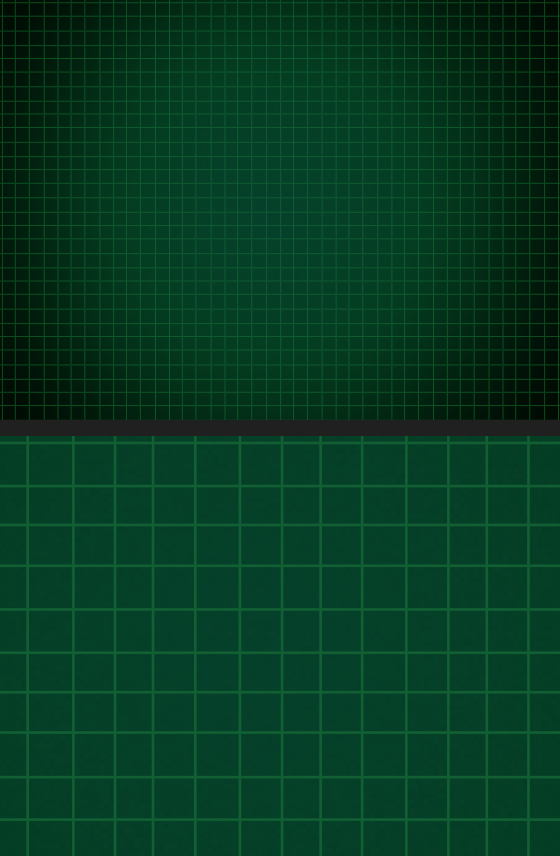
Top: the whole. Bottom: its middle third, enlarged.
Write a Shadertoy shader that draws this pattern.

```glsl
// A dark green board ruled with a fine square grid under a round vignette.
// Lines come from a rounded repeat on each axis, nudged by a four-step wobble
// and a little hash jitter. Lengths are fractions of the canvas height.

const float PITCH = 0.0331;
const float LINE_WIDTH = 0.0021;
const float WOBBLE = 0.0018;
const float JITTER = 0.0008;
const float GRAIN_ROWS = 256.0;
const float GRAIN_STRENGTH = 0.008;

float hash(vec2 p) {
    return fract(sin(dot(p, vec2(127.1, 311.7))) * 43758.5453);
}

// Distance along one axis to the nearest unevenly spaced line
float lineDistance(float coord, float start, float phase, float seed) {
    float index = floor((coord - start) / PITCH + 0.5);
    float shift = WOBBLE * sin(index * 1.5708 + phase)
                + JITTER * (hash(vec2(index, seed)) - 0.5);
    return abs(coord - start - index * PITCH - shift);
}

// Antialiased coverage of a line, given the size of a pixel
float lineCoverage(float dist, float width, float pixel) {
    return clamp((0.5 * width - dist) / pixel + 0.5, 0.0, 1.0);
}

// Board colour: a bluish glow in the middle, nearly black in the corners
vec3 boardColor(float radius, float shade) {
    vec3 green = vec3(0.015, 0.230, 0.110);
    vec3 nearBlack = vec3(0.000, 0.040, 0.012);
    vec3 glow = vec3(0.004, 0.022, 0.055);
    return mix(green, nearBlack, shade) + glow * exp(-8.0 * radius * radius);
}

vec3 lineColor(float shade) {
    return mix(vec3(0.070, 0.385, 0.205), vec3(0.050, 0.350, 0.125), shade);
}

void mainImage(out vec4 fragColor, in vec2 fragCoord) {
    float pixel = 1.0 / iResolution.y;
    vec2 pos = fragCoord * pixel;
    vec2 size = iResolution.xy * pixel;

    // Board and vignette
    float radius = length(pos - size * vec2(0.49, 0.5));
    float shade = smoothstep(0.3, 0.85, radius);
    vec3 color = boardColor(radius, shade);

    // Faint grain
    color *= 1.0 + 4.0 * GRAIN_STRENGTH * (hash(floor(pos * GRAIN_ROWS)) - 0.5);

    // Grid, with rows counted from the top edge
    float column = lineDistance(pos.x, 0.0378, -2.42, 1.0);
    float row = lineDistance(size.y - pos.y, 0.0405, -1.25, 2.0);
    float grid = lineCoverage(min(column, row), LINE_WIDTH, pixel);
    color = mix(color, lineColor(shade), 0.9 * grid);

    fragColor = vec4(clamp(color, 0.0, 1.0), 1.0);
}
```
